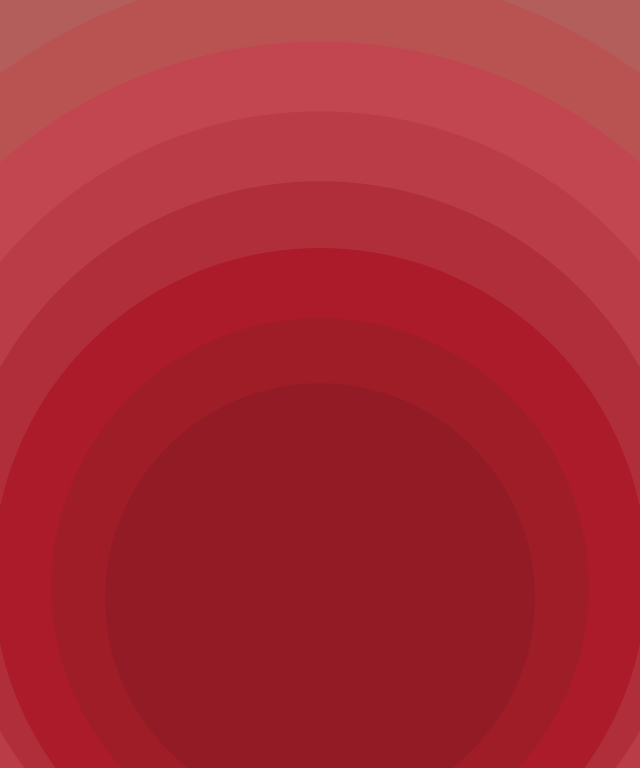
Reproduce this background procedurally as a WebGL 2 fragment shader.

```glsl
#version 300 es
precision highp float;
// Nested flat discs, from pale rose corners down to a deep crimson core.
// Discs are painted from largest to smallest; each centre sits a little lower
// than the last, so the bands look wide above and narrow below.

uniform vec2 u_resolution;
out vec4 fragColor;

#define DISC_COUNT 7
#define EDGE_PIXELS 0.6
#define CORNER_COLOR vec3(0.706, 0.369, 0.361)

// Centre height and radius of each disc, in canvas heights
const vec2 DISCS[DISC_COUNT] = vec2[](
    vec2(0.338, 0.703),
    vec2(0.316, 0.630),
    vec2(0.315, 0.540),
    vec2(0.285, 0.479),
    vec2(0.251, 0.426),
    vec2(0.236, 0.350),
    vec2(0.221, 0.280)
);

// Flat fill of each disc, outermost first
const vec3 FILLS[DISC_COUNT] = vec3[](
    vec3(0.722, 0.325, 0.318),
    vec3(0.757, 0.275, 0.314),
    vec3(0.725, 0.235, 0.275),
    vec3(0.690, 0.180, 0.224),
    vec3(0.671, 0.106, 0.161),
    vec3(0.620, 0.114, 0.149),
    vec3(0.576, 0.106, 0.149)
);

// Smooth coverage of a disc centred on the vertical axis
float discCoverage(vec2 point, vec2 disc, float softness) {
    float signedDistance = length(point - vec2(0.0, disc.x)) - disc.y;
    return 1.0 - smoothstep(-softness, softness, signedDistance);
}

void main() {
    // x is centred, y runs from 0 at the bottom to 1 at the top
    vec2 point = gl_FragCoord.xy / u_resolution.y;
    point.x -= 0.5 * u_resolution.x / u_resolution.y;
    float softness = EDGE_PIXELS / u_resolution.y;

    // Paint the discs from back to front
    vec3 color = CORNER_COLOR;
    for (int i = 0; i < DISC_COUNT; i++) {
        color = mix(color, FILLS[i], discCoverage(point, DISCS[i], softness));
    }
    fragColor = vec4(color, 1.0);
}
```
